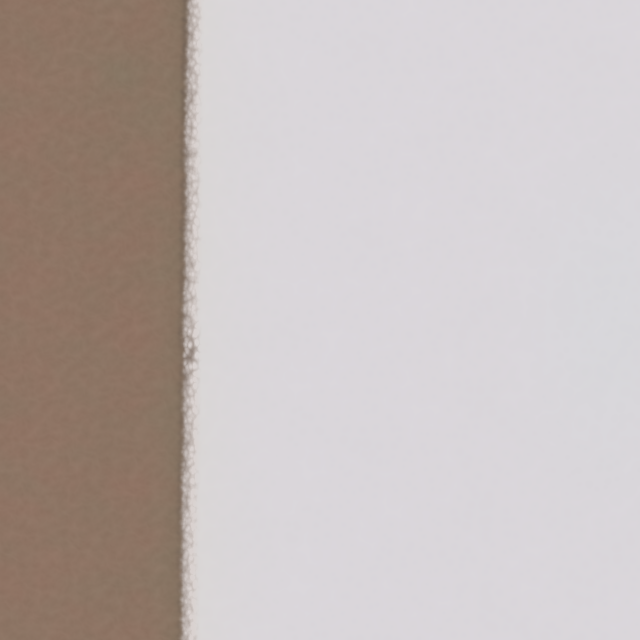
Reproduce this texture procedurally as a WebGL 2 fragment shader.

```glsl
#version 300 es
precision highp float;
// Pale paper with a soft, torn, fibrous left edge lying on brown card.

uniform vec2 u_resolution;
out vec4 fragColor;

const vec3 CARD_WARM = vec3(0.562, 0.453, 0.392);
const vec3 CARD_OLIVE = vec3(0.532, 0.466, 0.396);
const vec3 PAPER_LILAC = vec3(0.854, 0.839, 0.856);
const vec3 PAPER_WARM = vec3(0.852, 0.840, 0.836);
const vec3 PAPER_COOL = vec3(0.842, 0.846, 0.859);
const vec3 RIM_DARK = vec3(0.540, 0.485, 0.450);
const vec3 RIM_LIGHT = vec3(0.850, 0.820, 0.810);
const vec3 SHADOW = vec3(0.440, 0.380, 0.335);

const float EDGE_BOTTOM = 0.279;   // card boundary at y = 0
const float EDGE_TOP = 0.288;      // card boundary at y = 1
const float PAPER_BOTTOM = 0.306;  // flat paper starts, y = 0
const float PAPER_TOP = 0.313;     // flat paper starts, y = 1
const float EDGE_ROUGHNESS = 0.004;
const float EDGE_SOFTNESS = 0.006;
const float SHADOW_WIDTH = 0.0045;
const float CARD_GRAIN = 0.024;
const float PAPER_GRAIN = 0.006;

vec2 hash2(vec2 p) {
    vec3 q = fract(p.xyx * vec3(0.1031, 0.1030, 0.0973));
    q += dot(q, q.yzx + 33.33);
    return fract((q.xx + q.yz) * q.zy);
}

// Distance to the nearest scattered cell point, about 0 to 1.
float cellular(vec2 p) {
    vec2 cell = floor(p), local = fract(p);
    float nearest = 2.0;
    for (int j = -1; j <= 1; j++) {
        for (int i = -1; i <= 1; i++) {
            vec2 offset = vec2(i, j);
            vec2 delta = offset + hash2(cell + offset) - local;
            nearest = min(nearest, dot(delta, delta));
        }
    }
    return sqrt(nearest);
}

// Layered, rotated sines for broad cloudy variation, about -1 to 1.
float clouds(vec2 p) {
    float sum = 0.0, weight = 0.5;
    for (int i = 0; i < 5; i++) {
        sum += weight * sin(p.x + 1.7 * sin(p.y)) * cos(p.y + 1.3 * sin(p.x * 0.8));
        p = mat2(1.36, 1.08, -1.08, 1.36) * p + 2.3;
        weight *= 0.6;
    }
    return sum;
}

// Soft round falloff, 1 at the center.
float glow(vec2 uv, vec2 center, vec2 radius) {
    vec2 offset = (uv - center) / radius;
    return exp(-dot(offset, offset));
}

vec3 cardColor(vec2 uv, float edge) {
    float nearEdge = smoothstep(0.08, 0.0, edge - uv.x);
    float olive = 0.25 + 0.45 * clouds(uv * vec2(19.0, 27.0)) + 0.45 * nearEdge;
    olive += 0.5 * glow(uv, vec2(0.20, 0.88), vec2(0.05, 0.07));
    vec3 color = mix(CARD_WARM, CARD_OLIVE, clamp(olive, 0.0, 1.0));
    float grain = cellular(uv * vec2(65.0, 80.0) + clouds(uv * 45.0)) - 0.5;
    color += CARD_GRAIN * (grain * 0.8 + 0.4 * clouds(uv * 110.0));
    return color - 0.012 * smoothstep(0.03, 0.0, edge - uv.x);
}

vec3 paperColor(vec2 uv, float start) {
    float warm = exp(-max(uv.x - start, 0.0) / 0.06);
    vec3 color = mix(PAPER_LILAC, PAPER_WARM, warm);
    color = mix(color, PAPER_COOL, 0.6 * glow(uv, vec2(0.96, 0.50), vec2(0.12, 0.22)));
    color += 0.003 * clouds(uv * 20.0) * vec3(1.0, 0.8, 1.2);
    return color + PAPER_GRAIN * (cellular(uv * 50.0) - 0.5);
}

// Fibrous torn core between the card and the flat paper.
vec3 rimColor(vec2 uv, float across) {
    float fibres = cellular(uv * vec2(110.0, 75.0));
    float fine = cellular(uv * vec2(170.0, 130.0) + 19.0);
    float bruise = exp(-pow((uv.y - 0.45) / 0.035, 2.0));
    float shade = smoothstep(-0.45, mix(0.95, 1.15, uv.y), across);
    float light = shade + 0.5 * (0.42 - fibres) + 0.25 * (0.45 - fine);
    light -= 0.4 * bruise * smoothstep(0.2, 0.7, fibres);
    return mix(RIM_DARK, RIM_LIGHT, clamp(light, 0.0, 1.0));
}

void main() {
    vec2 uv = gl_FragCoord.xy / u_resolution;
    float pixel = 1.0 / u_resolution.x;

    // Torn boundary: slow waver plus fibre-sized bites
    float waver = 0.0007 * sin(uv.y * 21.0 + 0.6) + 0.0005 * sin(uv.y * 47.0);
    float bites = cellular(uv * vec2(50.0, 95.0)) - 0.5;
    float edge = mix(EDGE_BOTTOM, EDGE_TOP, uv.y) + waver + EDGE_ROUGHNESS * bites;
    float start = mix(PAPER_BOTTOM, PAPER_TOP, uv.y) + 0.7 * waver
                + 0.0008 * sin(uv.y * 110.0 + 2.0 * sin(uv.y * 61.0));

    vec3 color = cardColor(uv, edge);
    float across = (uv.x - edge) / (start - edge);
    float rimMask = smoothstep(-pixel, pixel + EDGE_SOFTNESS, uv.x - edge);
    color = mix(color, rimColor(uv, across), rimMask);

    // Broken contact shadow straddles the boundary, stronger toward the top
    float contact = exp(-pow((uv.x - edge) / SHADOW_WIDTH, 2.0));
    float patchy = 0.22 + 0.25 * uv.y + 0.5 * clouds(vec2(2.0, uv.y * 90.0));
    color = mix(color, SHADOW, contact * clamp(patchy, 0.0, 0.8));

    float softness = EDGE_SOFTNESS + pixel;
    float paperMask = smoothstep(-softness, softness, uv.x - start);
    color = mix(color, paperColor(uv, start), paperMask);
    fragColor = vec4(color, 1.0);
}
```
